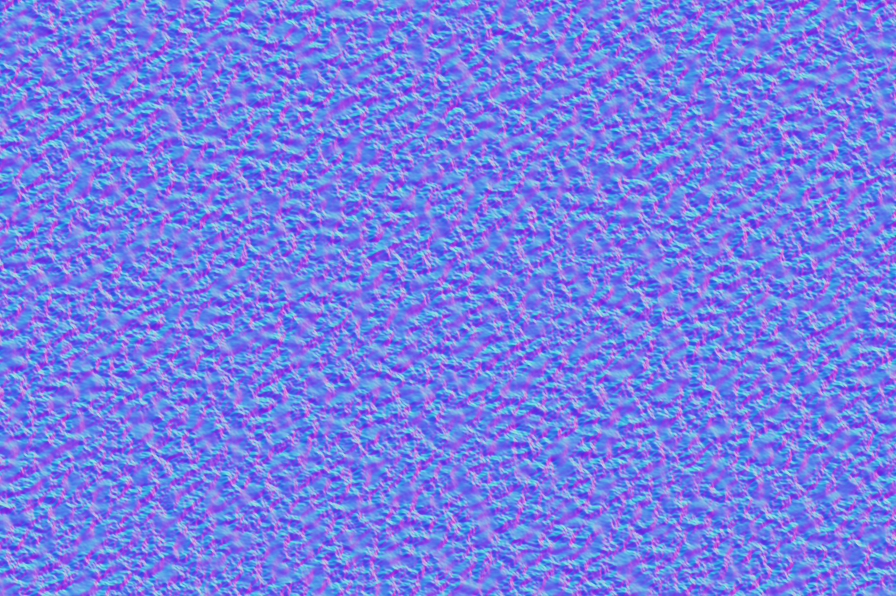
This texture map is drawn by a Shadertoy shader. Its source:

```glsl
const float GRAIN_CELLS = 56.0;   // coarse noise cells per canvas height
const float GRAIN_ANGLE = 0.52;   // direction of the ridges, in radians
const float GRAIN_STRETCH = 1.3;  // ridge length over ridge width
const float RELIEF = 0.52;        // steepness of the surface
const float LEAN = 0.28;          // how far crests lean to the right
const float SAMPLE_STEP = 0.0012; // half the slope sample distance

// Random unit vector for a lattice point
vec2 latticeGradient(vec2 cell, uint seed) {
    uvec2 c = uvec2(ivec2(cell));
    uint h = c.x * 1597334677u ^ c.y * 3812015801u ^ seed * 7919u;
    h = (h ^ (h >> 15)) * 73244475u;
    h = (h ^ (h >> 13)) * 73244475u;
    h ^= h >> 16;
    float angle = 6.28319 * float(h & 65535u) / 65536.0;
    return vec2(cos(angle), sin(angle));
}

float gradientNoise(vec2 p, uint seed) {
    vec2 cell = floor(p);
    vec2 f = p - cell;
    vec2 blend = f * f * f * (f * (f * 6.0 - 15.0) + 10.0);
    vec2 right = vec2(1.0, 0.0), up = vec2(0.0, 1.0);
    float a = dot(latticeGradient(cell, seed), f);
    float b = dot(latticeGradient(cell + right, seed), f - right);
    float c = dot(latticeGradient(cell + up, seed), f - up);
    float d = dot(latticeGradient(cell + 1.0, seed), f - 1.0);
    return mix(mix(a, b, blend.x), mix(c, d, blend.x), blend.y);
}

// Rotate into the ridge direction and stretch along it
vec2 toGrain(vec2 p, float angle, float stretch) {
    vec2 along = vec2(cos(angle), sin(angle));
    vec2 across = vec2(-along.y, along.x);
    return vec2(dot(p, along) / stretch, dot(p, across));
}

// Leaning crests with finer crumbs; some patches stay smooth
float plasterHeight(vec2 p) {
    vec2 grain = toGrain(p, GRAIN_ANGLE, GRAIN_STRETCH);
    vec2 leanDir = toGrain(vec2(LEAN, 0.0), GRAIN_ANGLE, GRAIN_STRETCH);
    float base = gradientNoise(grain, 1u);
    float height = gradientNoise(grain - leanDir * base, 1u);
    float patchNoise = gradientNoise(grain * 0.55 + 40.3, 2u);
    float roughness = mix(0.25, 1.0, smoothstep(-0.3, 0.05, patchNoise));
    height *= mix(0.75, 1.0, roughness);

    // Crumbs lie on an unstretched lattice, turned against the ridges
    vec2 crumb = toGrain(p, -0.35, 1.0);
    float frequency = 1.7, amplitude = 0.5;
    for (uint octave = 3u; octave < 5u; octave++) {
        vec2 q = (crumb - LEAN * height) * frequency;
        height += amplitude * roughness * gradientNoise(q, octave);
        frequency *= 1.9;
        amplitude *= 0.45;
    }
    return height;
}

// Central differences, measured in noise cells
vec2 surfaceSlope(vec2 p, float reach) {
    vec2 dx = vec2(reach, 0.0), dy = vec2(0.0, reach);
    return vec2(plasterHeight(p + dx) - plasterHeight(p - dx),
                plasterHeight(p + dy) - plasterHeight(p - dy)) / (2.0 * reach);
}

// Tilt goes to red and green, facing to a softened blue
vec3 packNormal(vec3 normal) {
    vec2 tilt = vec2(0.465, 0.495) + 0.48 * normal.xy;
    float facing = mix(0.78, 0.92, normal.z);
    return vec3(tilt, facing);
}

void mainImage(out vec4 fragColor, in vec2 fragCoord) {
    vec2 canvas = fragCoord / iResolution.y;
    vec2 slope = surfaceSlope(canvas * GRAIN_CELLS, SAMPLE_STEP * GRAIN_CELLS);
    vec3 normal = normalize(vec3(-RELIEF * slope, 1.0));
    fragColor = vec4(packNormal(normal), 1.0);
}
```
